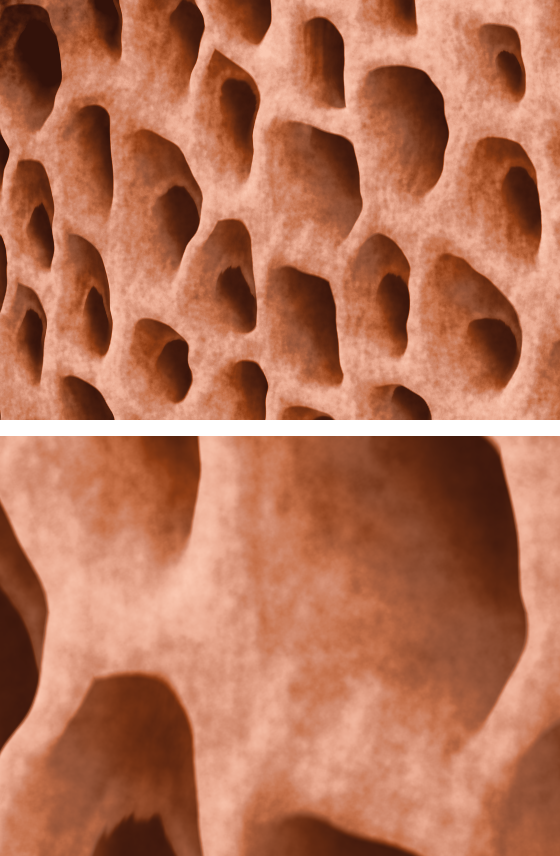
Top: the whole. Bottom: its middle third, enlarged.
Write a Shadertoy shader that draws this texture.

```glsl
// Wind-carved sandstone wall: an upright honeycomb of hollows divided by rounded ridges.
// Pits are jittered ellipses clipped by their neighbours; each is pale at the lower left
// and falls into shadow behind a crisp right rim. Noise adds sand, relief and streaks.

const float COLUMNS = 7.0;              // column density at the left edge
const float SPREAD = 1.2;               // widening of columns to the right
const float ROWS = 3.0;
const vec2 PIT_SIZE = vec2(0.47, 0.53); // half axes in cell units
const float LEAN = 0.13;
const float JITTER = 0.40;
const float RIDGE = 0.075;              // half width of the walls between pits
const vec2 SHADE_DIR = vec2(0.82, 0.57);
const vec2 LIGHT_DIR = vec2(-0.60, 0.80);
const float RELIEF = 0.42;
const float GRAIN = 0.30;

const vec3 DEEP  = vec3(0.20, 0.07, 0.04);
const vec3 UMBER = vec3(0.32, 0.13, 0.06);
const vec3 RUST  = vec3(0.57, 0.24, 0.08);
const vec3 CLAY  = vec3(0.78, 0.44, 0.28);
const vec3 SAND  = vec3(0.82, 0.54, 0.43);
const vec3 PALE  = vec3(0.92, 0.67, 0.57);
const vec3 GLOW  = vec3(0.98, 0.78, 0.69);
const vec3 DUST  = vec3(0.59, 0.34, 0.24);

struct Pit { float rim; vec2 q; float seed; float gap; };

float hash(vec2 p) { return fract(sin(dot(p, vec2(127.1, 311.7))) * 43758.5); }

float noise(vec2 p) {
    vec2 i = floor(p), f = fract(p);
    f = f * f * (3.0 - 2.0 * f);
    return mix(mix(hash(i), hash(i + vec2(1, 0)), f.x),
               mix(hash(i + vec2(0, 1)), hash(i + vec2(1, 1)), f.x), f.y);
}

float fbm(vec2 p) {
    float sum = 0.0, amp = 0.5;
    for (int i = 0; i < 4; i++) {
        sum += amp * noise(p);
        p = mat2(1.6, 1.2, -1.2, 1.6) * p + 7.3;
        amp *= 0.5;
    }
    return sum;
}

float smoothMax(float a, float b, float k) {
    float h = max(k - abs(a - b), 0.0) / k;
    return max(a, b) + h * h * k * 0.25;
}

// Nearest pit: rim distance (negative inside), local position, seed, gap to the next pit
Pit findPit(vec2 g) {
    Pit pit = Pit(9.0, vec2(0), 0.0, 0.0);
    float nearest = 9.0, second = 9.0;
    for (int i = -1; i <= 1; i++) {
        float column = floor(g.x) + float(i);
        float stagger = 0.5 * mod(column, 2.0);
        for (int j = -1; j <= 1; j++) {
            vec2 id = vec2(column, floor(g.y - stagger) + float(j));
            vec2 shift = vec2(hash(id), hash(id + 31.7)) - 0.5;
            vec2 centre = id + vec2(0.5, 0.5 + stagger) + JITTER * shift;
            float bare = smoothstep(1.3, 1.85, centre.x / 7.0 + centre.y / ROWS);
            float size = mix(0.66, 1.22, sqrt(hash(id + 57.3))) * (1.0 - 0.45 * bare);
            vec2 d = g - centre;
            d.x += LEAN * d.y;
            vec2 q = d / (PIT_SIZE * size);
            float dist = (length(q) - 1.0) * PIT_SIZE.x * size;
            if (dist < nearest) {
                second = nearest;
                nearest = dist;
                pit.q = q;
                pit.seed = hash(id + 83.1);
            } else {
                second = min(second, dist);
            }
        }
    }
    pit.gap = second - nearest;
    pit.rim = smoothMax(nearest, RIDGE - 0.5 * pit.gap, 0.14);
    return pit;
}

// Tone inside a pit: slanting shadow over a pale floor, in many a cavity behind the right rim
float pitTone(Pit pit, float streak) {
    float hasCavity = step(0.42, pit.seed);
    float slant = dot(pit.q, SHADE_DIR) + 0.9 * (streak - 0.5);
    float shadow = smoothstep(-0.95, 0.85, slant) * (1.0 - 0.25 * hasCavity);
    float tone = mix(0.73, 0.07, shadow) + 0.26 * (streak - 0.5);
    tone += 0.15 * smoothstep(0.25, 1.0, -pit.q.y);

    vec2 offset = vec2(0.28 + 0.22 * fract(pit.seed * 17.0), 0.8 * fract(pit.seed * 41.0) - 0.45);
    vec2 v = (pit.q - offset) / vec2(0.50, 0.46);
    float edge = length(v) - 1.0 + 0.4 * (streak - 0.5);
    float soft = mix(0.40, 0.05, smoothstep(-0.6, 0.3, v.y));
    float cavity = hasCavity * (1.0 - smoothstep(-soft, soft, edge));
    float dim = mix(0.95, 0.24, smoothstep(-0.9, 0.5, dot(v, SHADE_DIR)));
    float lip = exp(-pow((edge - 0.16) * 6.0, 2.0)) * smoothstep(-0.2, 0.8, v.y);
    return tone * mix(1.0, dim, cavity) + 0.12 * hasCavity * lip;
}

vec3 rockColour(float t) {
    vec3 c = mix(DEEP, UMBER, clamp(t / 0.15, 0.0, 1.0));
    c = mix(c, RUST, clamp((t - 0.15) / 0.25, 0.0, 1.0));
    c = mix(c, CLAY, clamp((t - 0.40) / 0.23, 0.0, 1.0));
    c = mix(c, SAND, clamp((t - 0.63) / 0.14, 0.0, 1.0));
    c = mix(c, PALE, clamp((t - 0.77) / 0.16, 0.0, 1.0));
    return mix(c, GLOW, clamp((t - 0.93) / 0.22, 0.0, 1.0));
}

void mainImage(out vec4 fragColor, in vec2 fragCoord) {
    vec2 p = fragCoord / iResolution.y;
    vec2 warp = vec2(noise(p * 6.0), noise(p * 6.0 + 19.0)) - 0.5;
    vec2 w = p + 0.05 * warp + 0.012 * (vec2(noise(p * 22.0), noise(p * 22.0 + 9.0)) - 0.5);
    Pit pit = findPit(vec2(w.x * (COLUMNS - SPREAD * w.x), w.y * ROWS));

    // Outer skin: swells with pale crests, slopes turning into the pits
    vec2 outward = pit.q / max(length(pit.q), 0.01);
    float slope = exp(-pow(pit.rim / 0.13, 2.0)) * smoothstep(0.0, 0.15, pit.gap);
    float crest = exp(-pow(pit.gap / 0.16, 2.0));
    float skin = 0.83 + 0.26 * (noise(p * 4.0 + 3.0) - 0.5) + 0.06 * crest;
    skin -= 0.17 * slope * dot(outward, LIGHT_DIR);

    // Crisp rim on the shaded side, softer roll-in on the lit side
    float side = smoothstep(-0.6, 0.2, dot(outward, SHADE_DIR));
    float soft = max(mix(0.12, 0.012, side), 4.0 / iResolution.y);
    float inside = 1.0 - smoothstep(-soft, soft, pit.rim);
    float streak = fbm(w * vec2(26.0, 5.0) + 5.0 * warp);
    float tone = mix(skin, pitTone(pit, streak), inside);

    // Lit upright relief and sand grain, weaker in the dark
    float lit = 0.2 + 0.8 * smoothstep(0.1, 0.75, tone);
    vec2 wall = w * vec2(30.0, 14.0);
    float relief = fbm(wall) - fbm(wall + 0.35 * LIGHT_DIR);
    float grain = fbm(mat2(0.8, 0.6, -0.6, 0.8) * p * 95.0) - 0.47;
    tone += lit * (RELIEF * relief + GRAIN * grain);

    // Weathered left edge and rough upper left corner
    tone -= 0.10 * (1.0 - smoothstep(0.0, 0.45, p.x)) * noise(p * 5.0 + 40.0);
    float corner = 1.0 - smoothstep(0.1, 0.4, length((p - vec2(0.0, 1.0)) * vec2(0.9, 1.5)));
    tone -= 0.5 * corner * fbm(p * 18.0 + 11.0);

    // Dusty brown film over part of the half shadows
    vec3 colour = rockColour(clamp(tone, 0.0, 1.2));
    float midtone = smoothstep(0.20, 0.42, tone) * (1.0 - smoothstep(0.45, 0.75, tone));
    vec3 film = DUST * (0.50 + 1.1 * tone);
    colour = mix(colour, film, 0.85 * midtone * smoothstep(0.35, 0.7, fbm(p * 7.0 + 60.0)));
    fragColor = vec4(colour, 1.0);
}
```
